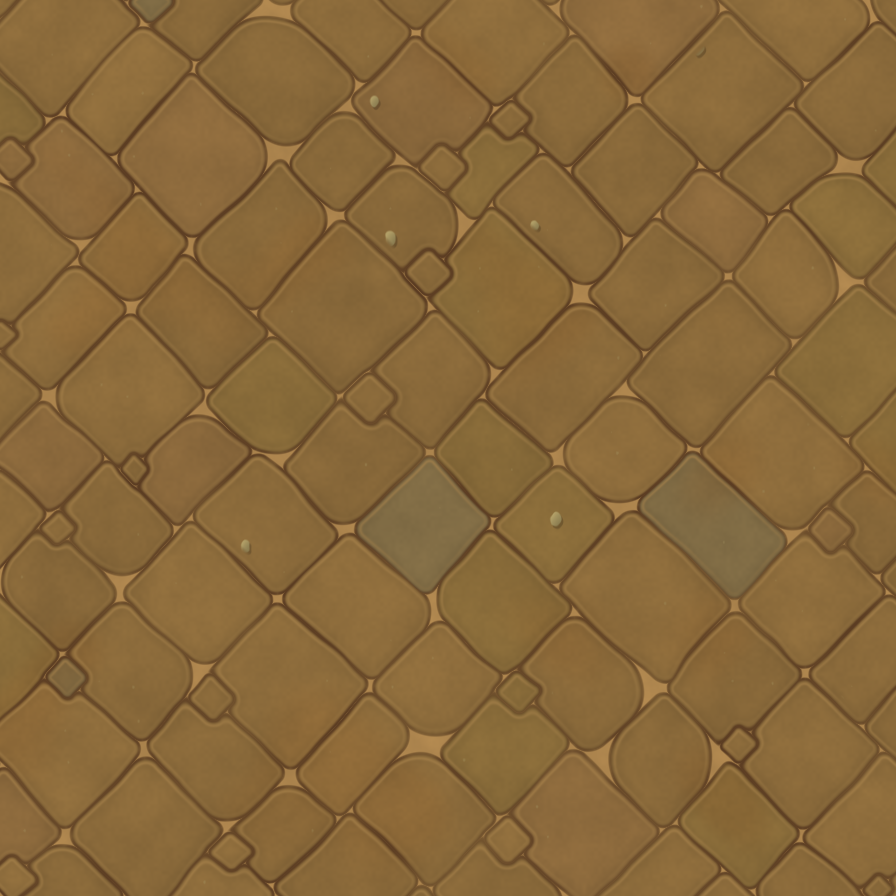
A three.js fragment shader for this texture:

```glsl
#define STONES 8.7
#define ANGLE 0.765
#define JITTER 0.23
#define GAP 0.006
#define SMALL_SHARE 0.18
#define STONE_COLOR vec3(0.551, 0.422, 0.233)
#define SAND_COLOR vec3(0.69, 0.53, 0.31)
#define RIM_COLOR vec3(0.67, 0.52, 0.30)
#define JOINT_COLOR vec3(0.34, 0.22, 0.125)
#define SLATE_COLOR vec3(0.49, 0.43, 0.29)
#define PEBBLE_COLOR vec3(0.64, 0.58, 0.38)

varying vec2 vUv;

float hash(vec2 p) {
  vec3 v = fract(vec3(p.xyx) * 0.1031);
  v += dot(v, v.yzx + 33.33);
  return fract((v.x + v.y) * v.z);
}

float noise(vec2 p) {
  vec2 i = floor(p), f = fract(p);
  f = f * f * (3.0 - 2.0 * f);
  return mix(mix(hash(i), hash(i + vec2(1, 0)), f.x),
             mix(hash(i + vec2(0, 1)), hash(i + 1.0), f.x), f.y);
}

float fbm(vec2 p) {
  float sum = 0.0, gain = 0.5;
  for (int i = 0; i < 4; i++) {
    sum += gain * noise(p);
    p = p * 2.1 + 7.3;
    gain *= 0.5;
  }
  return sum;
}

float smoothMax(float a, float b, float k) {
  float h = max(k - abs(a - b), 0.0) / k;
  return max(a, b) + h * h * k * 0.25;
}

float roundBox(vec2 p, vec2 halfSize, float r) {
  vec2 q = abs(p) - halfSize + r;
  return min(max(q.x, q.y), 0.0) + length(max(q, 0.0)) - r;
}

float shift(vec2 corner) { return JITTER * (2.0 * hash(corner + 40.0) - 1.0); }

bool isEven(vec2 cell) { return mod(cell.x + cell.y, 2.0) < 0.5; }

// Gapless rectangles: each grid corner slides one wall, alternately across and up
void bounds(vec2 cell, out vec2 lo, out vec2 hi) {
  float a = shift(cell), b = shift(cell + vec2(1, 0));
  float c = shift(cell + vec2(0, 1)), d = shift(cell + 1.0);
  bool even = isEven(cell);
  lo = cell + (even ? vec2(c, a) : vec2(a, b));
  hi = cell + 1.0 + (even ? vec2(b, d) : vec2(d, c));
}

// Scattered pebbles: x is coverage, y is light across the pebble
vec2 pebbles(vec2 uv, float count, float share, float size) {
  vec2 p = uv * count, cell = floor(p);
  float seed = hash(cell + 91.0);
  vec2 centre = 0.25 + 0.5 * vec2(hash(cell + 13.0), hash(cell + 57.0));
  vec2 q = (fract(p) - centre) * vec2(1.15, 0.9);
  float r = size * count * mix(0.5, 1.0, hash(cell + 5.0));
  r *= 0.85 + 0.3 * noise(q / r * 1.5 + cell * 9.0);
  float cover = smoothstep(r, r - 0.0025 * count, length(q));
  return vec2(cover * step(seed, share), clamp((q.y - q.x) / r, -1.0, 1.0));
}

void main() {
  float cs = cos(ANGLE), sn = sin(ANGLE);
  mat2 turn = mat2(cs, sn, -sn, cs);
  vec2 q = turn * vUv * STONES + 20.0;
  vec2 up = turn * vec2(-0.35, 0.94);
  q += 0.10 * (vec2(noise(q * 1.2), noise(q * 1.2 + 31.0)) - 0.5);
  q += 0.02 * (vec2(noise(q * 4.0), noise(q * 4.0 + 17.0)) - 0.5);
  vec2 home = floor(q), lo, hi, local = vec2(0.0), id = vec2(0.0);

  // Small filler stones at some wall ends
  float small = 9.0;
  for (int k = 0; k < 9; k++) {
    vec2 cell = home + vec2(mod(float(k), 3.0), floor(float(k) / 3.0)) - 1.0;
    bounds(cell, lo, hi);
    if (hash(cell + 71.0) > SMALL_SHARE) continue;
    float size = mix(0.11, 0.2, hash(cell + 23.0));
    vec2 p = q - lo - (isEven(cell) ? vec2(0, size) : vec2(size, 0));
    float d = roundBox(p, vec2(size - GAP), size * 0.4);
    if (d < small) { small = d; local = p / size; id = cell + 300.0; }
  }

  // Large stones, cut back around the small ones; keep the two nearest
  float dist = small, second = 9.0;
  for (int k = 0; k < 9; k++) {
    vec2 cell = home + vec2(mod(float(k), 3.0), floor(float(k) / 3.0)) - 1.0;
    bounds(cell, lo, hi);
    vec2 halfSize = 0.5 * (hi - lo), p = q - 0.5 * (lo + hi);
    float wear = hash(cell * 3.0 + sign(p) + 150.0);
    float r = mix(0.1, 0.52, pow(wear, 8.0));
    float d = roundBox(p, halfSize - GAP, min(r, 0.95 * min(halfSize.x, halfSize.y)));
    d += 0.02 * (noise(q * 2.5 + cell * 17.0) - 0.5);
    d = smoothMax(d, 2.0 * GAP - small, 0.08);
    if (d < dist) { second = dist; dist = d; local = p / halfSize; id = cell; }
    else second = min(second, d);
  }

  // Stone tint, mottling and grain
  float kind = hash(id + 137.0), mottle = fbm(q * 2.6 + id * 5.0) - 0.47;
  vec3 stone = STONE_COLOR * mix(0.965, 1.03, hash(id + 211.0));
  stone = mix(stone, SLATE_COLOR, 0.7 * step(0.975, kind));
  stone = mix(stone, vec3(0.53, 0.43, 0.22), 0.45 * step(kind, 0.1));
  stone = mix(stone, vec3(0.56, 0.41, 0.25), 0.35 * step(abs(kind - 0.3), 0.06));
  float rust = smoothstep(0.74, 0.95, noise(q * 0.9 + 63.0));
  stone = mix(stone, vec3(0.55, 0.37, 0.17), 0.25 * rust);
  float lit = dot(local, up);
  stone *= 1.0 + 0.13 * mottle + 0.008 * lit;
  stone *= 1.0 + 0.03 * (noise(vUv * 230.0) - 0.5);

  // Thin worn rim, faint shade and a crisp dark edge, weaker beside sand
  float tight = 1.0 - smoothstep(0.03, 0.10, dist + second);
  float patchy = noise(q * 1.7 + 8.0);
  float rim = exp(-pow((dist + 0.042) / 0.016, 2.0));
  stone *= 1.0 - 0.07 * smoothstep(-0.16, 0.0, dist);
  stone = mix(stone, RIM_COLOR, rim * (0.34 + 0.22 * clamp(lit, -1.0, 1.0)));
  float depth = (0.4 + 0.55 * patchy) * mix(0.55, 1.0, tight);
  stone = mix(stone, JOINT_COLOR, depth * smoothstep(-0.028, 0.002, dist));

  // Pebbles and specks lying on the stones
  vec2 big = pebbles(vUv, 6.0, 0.28, 0.0105);
  vec2 speck = pebbles(vUv + 0.37, 24.0, 0.16, 0.0028);
  float onStone = smoothstep(-0.08, -0.14, dist);
  float shadow = pebbles(vUv + vec2(-0.002, 0.003), 6.0, 0.28, 0.0105).x;
  stone *= 1.0 - 0.2 * shadow * onStone;
  stone = mix(stone, PEBBLE_COLOR * (1.0 + 0.12 * big.y), 0.9 * big.x * onStone);
  stone = mix(stone, PEBBLE_COLOR, 0.35 * speck.x * onStone);

  // Narrow joints stay dark, wide ones fill with sand
  vec3 sand = SAND_COLOR * (0.93 + 0.12 * fbm(q * 6.0));
  vec3 joint = mix(STONE_COLOR, JOINT_COLOR, depth);
  vec3 ground = mix(joint, sand, smoothstep(0.006, 0.026, dist));
  gl_FragColor = vec4(mix(stone, ground, smoothstep(-0.004, 0.006, dist)), 1.0);
}
```
